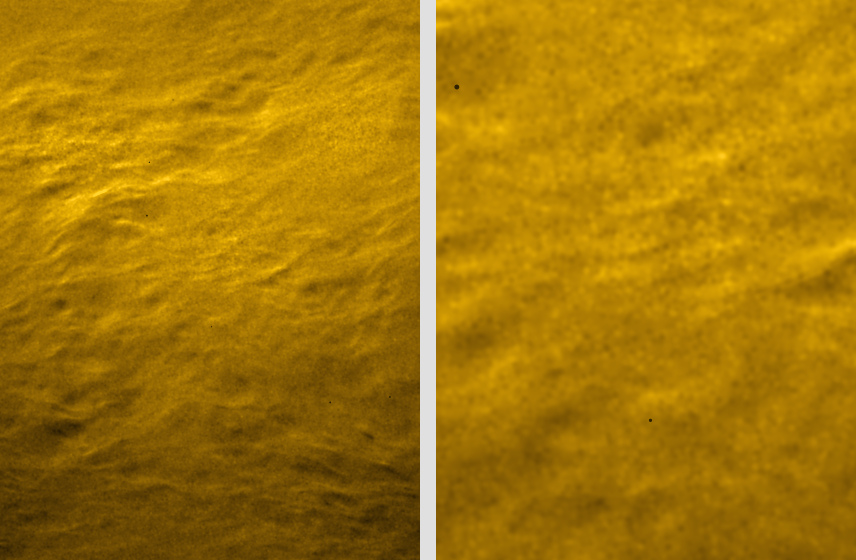
Left, the full canvas; right, a detail of the centre.
This texture is drawn by a Shadertoy shader. Its source:

```glsl
float hash(vec2 p) {
    vec3 q = fract(p.xyx * vec3(0.1031, 0.1030, 0.0973));
    q += dot(q, q.yzx + 33.33);
    return fract((q.x + q.y) * q.z);
}

vec2 hash2(vec2 p) {
    return vec2(hash(p), hash(p + 57.3));
}

// Cellular noise: soft bumps and hollows at scattered points, about -1 to 1
float dents(vec2 p) {
    vec2 cell = floor(p);
    float sum = 0.0;
    for (int y = -1; y <= 1; y++)
    for (int x = -1; x <= 1; x++) {
        vec2 c = cell + vec2(x, y);
        vec2 d = p - c - hash2(c);
        float w = max(0.0, 1.0 - dot(d, d));
        sum += w * w * w * (2.0 * hash(c + 19.7) - 1.0);
    }
    return sum;
}

// Layered sines bend the wrinkles out of line
vec2 bend(vec2 p, float tilt) {
    float wave = 0.012 * sin(9.0 * p.x + 5.0 * p.y)
               + 0.005 * sin(21.0 * p.x - 13.0 * p.y + 2.0)
               + 0.002 * sin(47.0 * p.x + 31.0 * p.y);
    return vec2(p.x + 0.3 * p.y, p.y - tilt * p.x + wave);
}

// Lit slopes of flat, wide wrinkles in several sizes
float wrinkles(vec2 p) {
    vec2 scale = vec2(8.0, 20.0);
    float gain = 0.085, relief = 0.0, warp = 0.0;
    for (int i = 0; i < 4; i++) {
        vec2 q = p * scale + vec2(11.0, 37.0) * float(i);
        q.y += 0.5 * warp;
        float here = dents(q);
        float slope = here - dents(q + vec2(0.12, -0.36));
        relief += gain * slope * (1.0 + 0.7 * abs(slope));
        warp += here;
        scale *= vec2(1.75, 1.65);
        gain *= 0.92;
    }
    return relief;
}

// Long fold: bright above the line, dark below, fading at its ends
float crease(vec2 p, vec2 a, vec2 b, float width) {
    vec2 along = b - a;
    float t = clamp(dot(p - a, along) / dot(along, along), 0.0, 1.0);
    vec2 normal = normalize(vec2(-along.y, along.x));
    float side = dot(p - a, normal) + 0.004 * sin(19.0 * t + 40.0 * a.x);
    float fade = sin(3.14159 * t);
    return fade * smoothstep(0.0, 0.004, abs(side)) * sign(side) * exp(-abs(side) / width);
}

float creases(vec2 p) {
    float sum = crease(p, vec2(0.33, 0.43), vec2(0.74, 0.65), 0.014)
              + crease(p, vec2(0.13, 0.52), vec2(0.53, 0.67), 0.011);
    for (int i = 0; i < 12; i++) {
        vec2 r = hash2(vec2(float(i), 4.0)), s = hash2(vec2(float(i), 9.0));
        vec2 a = vec2(0.75 * r.x - 0.1, 0.3 + 0.55 * r.y);
        vec2 b = a + (0.10 + 0.16 * s.x) * vec2(1.0, 0.1 + 0.45 * s.y);
        sum += 0.7 * crease(p, a, b, 0.008);
    }
    return sum;
}

float glow(vec2 p, vec2 center, vec2 size) {
    vec2 d = (p - center) / size;
    return exp(-dot(d, d));
}

// Rare dark dots
float specks(vec2 p, float count, float pixel) {
    vec2 c = floor(p * count);
    vec2 center = (c + 0.2 + 0.6 * hash2(c + 3.0)) / count;
    float radius = 0.0008 + 0.0008 * hash(c + 8.0);
    return step(0.9, hash(c + 71.0)) * (1.0 - smoothstep(radius - pixel, radius + pixel, length(p - center)));
}

vec3 gold(float tone) {
    float green = tone * (0.67 + 0.11 * tone * tone);
    return vec3(tone, green, 0.01 + 0.2 * smoothstep(0.9, 1.1, tone));
}

void mainImage(out vec4 fragColor, in vec2 fragCoord) {
    vec2 uv = fragCoord / iResolution.xy;
    vec2 p = fragCoord / iResolution.y;

    // Broad light: dim base, bright band, darker lower sides
    float tone = 0.40 + 0.33 * smoothstep(0.0, 0.68, uv.y) - 0.06 * smoothstep(0.78, 1.0, uv.y);
    float edge = 2.0 * uv.x - 1.0;
    tone -= 0.08 * edge * edge * (1.0 - smoothstep(0.45, 0.8, uv.y));
    float shine = glow(uv, vec2(0.17, 0.74), vec2(0.22, 0.10))
                + glow(uv, vec2(0.82, 0.77), vec2(0.15, 0.10))
                + 0.8 * glow(uv, vec2(0.52, 0.56), vec2(0.22, 0.14));
    tone += 0.07 * shine;

    // Wrinkled relief
    vec2 q = bend(p, mix(0.0, 0.2, smoothstep(0.15, 0.5, uv.y)));
    float strength = (0.35 + 0.9 * tone) * (1.0 - 0.45 * smoothstep(0.8, 1.0, uv.y));
    strength *= 1.0 + 0.6 * dents(p * 6.0);
    tone += strength * (wrinkles(q) + 0.085 * creases(p));
    tone += 0.018 * dents(q * vec2(4.0, 9.0) + 5.0);

    // Fine grain, stronger where the foil shines
    float grain = dents(p * 250.0) + 0.6 * dents(p * 140.0 + 9.0);
    tone += grain * (0.045 + 0.045 * shine * shine);

    vec3 color = gold(clamp(tone, 0.15, 1.05));
    color *= 1.0 - 0.7 * specks(p, 9.0, 0.6 / iResolution.y);
    fragColor = vec4(clamp(color, 0.0, 1.0), 1.0);
}
```
